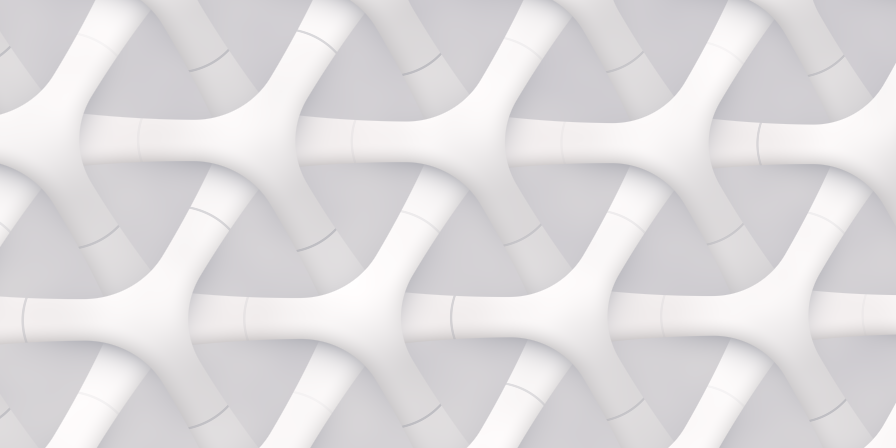
Give the GLSL for this pattern, as a WebGL 2 fragment shader.

```glsl
#version 300 es
precision highp float;
// Woven relief of smooth white three-armed forms on a triangular lattice.
// Each form is a distance function with filleted arms; its arms dive under the
// neighbouring hubs, so the form with the nearest hub is painted last.

uniform vec2 u_resolution;
out vec4 fragColor;

const float SPACING = 0.49;              // hub distance in canvas heights
const vec2 PIVOT = vec2(0.177, 0.487);   // origin of the perspective
const vec2 HUB_SHIFT = vec2(0.18, -0.433);
const float PERSPECTIVE = 0.033;         // shrink towards the right
const float SQUASH = 1.055;              // vertical foreshortening
const float ARM_HALF = 0.10;             // the rest in hub distances
const float HUB_EDGE = 0.18;             // hub centre to inner fillet
const float ARM_FLARE = 0.10;
const float ARM_END = 0.96;
const float RIM = 0.10;                  // width of the rounded border
const float SEAM_AT = 0.56;
const float SEAM_HALF = 0.003;
const float SHADOW_REACH = 0.075;
const vec2 LIGHT = vec2(-0.17, 0.985);

const vec3 WHITE = vec3(0.985, 0.975, 0.975);
const vec3 PALE = vec3(0.93, 0.91, 0.91);
const vec3 MID = vec3(0.86, 0.85, 0.855);
const vec3 GREY = vec3(0.81, 0.80, 0.82);
const vec3 DEEP = vec3(0.70, 0.70, 0.725);

const float C60 = 0.5, S60 = 0.8660254, THIRD_TURN = 2.0943951;

float hash(vec2 p) {
  return fract(sin(dot(p, vec2(127.1, 311.7))) * 4375.85);
}

vec2 gradientAt(vec2 p) {
  float a = 6.2831853 * hash(p);
  return vec2(cos(a), sin(a));
}

float gradientNoise(vec2 p) {
  vec2 i = floor(p), f = fract(p), e = vec2(1.0, 0.0);
  vec2 u = f * f * f * (f * (f * 6.0 - 15.0) + 10.0);
  float a = dot(gradientAt(i), f);
  float b = dot(gradientAt(i + e), f - e);
  float c = dot(gradientAt(i + e.yx), f - e.yx);
  float d = dot(gradientAt(i + 1.0), f - 1.0);
  return mix(mix(a, b, u.x), mix(c, d, u.x), u.y);
}

struct Form {
  float dist;    // signed distance to the outline
  vec2 normal;   // outward direction
  float along;   // distance along the arm
  float across;  // distance from the arm axis
  float arm;     // 1 upper right, 3 left, 5 lower right
};

Form tripod(vec2 p) {
  // Fold into the sector between two arms, with its bisector on the x axis
  float k = round(atan(p.y, p.x + 1e-5) / THIRD_TURN);
  vec2 axis = vec2(cos(k * THIRD_TURN), sin(k * THIRD_TURN));
  vec2 ortho = vec2(-axis.y, axis.x);
  vec2 l = vec2(dot(p, axis), dot(p, ortho));
  float side = l.y < 0.0 ? -1.0 : 1.0;
  l.y = abs(l.y);

  Form f;
  f.along = l.x * C60 + l.y * S60;
  f.across = l.x * S60 - l.y * C60;
  f.arm = mod(2.0 * k + side + 6.0, 6.0);

  // Circular fillet near the hub, then a slightly flared straight arm
  float radius = (HUB_EDGE * S60 - ARM_HALF) / (1.0 - S60);
  float centre = radius + HUB_EDGE;
  float past = f.along - centre * C60;
  vec2 toFillet = vec2(centre, 0.0) - l;
  vec2 n = past < 0.0 ? toFillet / max(length(toFillet), 1e-4) : vec2(S60, -C60);
  f.dist = past < 0.0 ? radius - length(toFillet)
                      : f.across - ARM_HALF - ARM_FLARE * past * past;
  f.dist = max(f.dist, f.along - ARM_END);
  f.normal = axis * n.x + ortho * n.y * side;
  return f;
}

vec3 paintForm(vec3 below, vec2 p, vec2 id, float smudge, float aa) {
  Form f = tripod(p);

  // Contact shadow, strongest beneath the hub
  float fall = 0.22 + 0.8 * max(-dot(f.normal, LIGHT), 0.0);
  float reach = exp(-max(f.dist, 0.0) / SHADOW_REACH) * (1.0 - smoothstep(0.0, 0.28, f.dist));
  float lift = 1.0 - smoothstep(0.15, 0.75, f.along);
  below = mix(below, DEEP, fall * reach * lift);

  // Body tone: bright above, turning grey along the lower right arm
  float lee = dot(p, vec2(C60, -S60));
  vec3 body = mix(WHITE, PALE, 0.65 * smoothstep(0.12, 0.55, -p.x));
  body = mix(body, MID, smoothstep(-0.12, 0.34, lee));
  float rim = pow(clamp(1.0 + f.dist / RIM, 0.0, 1.0), 2.0);
  float lit = dot(f.normal, LIGHT);
  body += rim * (0.025 * max(lit, 0.0) - 0.12 * max(-lit, 0.0) - 0.015);
  body += 0.02 * smudge;

  // Joint seam, varying in place and strength from arm to arm
  float chance = hash(id + f.arm * 7.3);
  float offset = f.along - SEAM_AT - 0.04 * (chance - 0.5) + 1.5 * f.across * f.across;
  float seam = 1.0 - smoothstep(SEAM_HALF, SEAM_HALF + aa, abs(offset));
  float lower = step(4.0, f.arm);
  float strength = mix(0.08 + 0.4 * chance * chance, 0.45 + 0.3 * chance, lower);
  body += 0.015 * lower * smoothstep(-aa, aa, offset);
  body = mix(body, DEEP, seam * strength);

  return mix(below, body, clamp(0.5 - f.dist / aa, 0.0, 1.0));
}

void main() {
  vec2 p = gl_FragCoord.xy / u_resolution.y;
  vec2 q = p - PIVOT;
  q *= (1.0 + PERSPECTIVE * q.x) * vec2(1.0, SQUASH) / SPACING;
  q += HUB_SHIFT;
  float aa = 1.2 / (u_resolution.y * SPACING);

  // Nearest hub of the triangular lattice
  vec2 cell = vec2(1.0, 2.0 * S60), halfCell = 0.5 * cell;
  vec2 a = q - cell * round(q / cell);
  vec2 b = q - halfCell - cell * round((q - halfCell) / cell);
  vec2 local = dot(a, a) < dot(b, b) ? a : b;

  // Mottled back wall, a little lighter to the lower left
  float smudge = gradientNoise(q * 2.3) + 0.5 * gradientNoise(q * 5.1 + 9.0);
  float wall = 0.38 + 0.45 * smudge - 0.12 * (p.x - 1.0) - 0.3 * (p.y - 0.5);
  vec3 color = mix(GREY, MID, clamp(wall, 0.0, 1.0));

  // Six neighbours first, the nearest form on top
  for (int k = 0; k < 7; k++) {
    float turn = float(k) * 0.5 * THIRD_TURN;
    vec2 hub = k < 6 ? vec2(cos(turn), sin(turn)) : vec2(0.0);
    vec2 id = round((q - local + hub) / halfCell);
    color = paintForm(color, local - hub, id, smudge, aa);
  }
  fragColor = vec4(clamp(color, 0.0, 1.0), 1.0);
}
```
